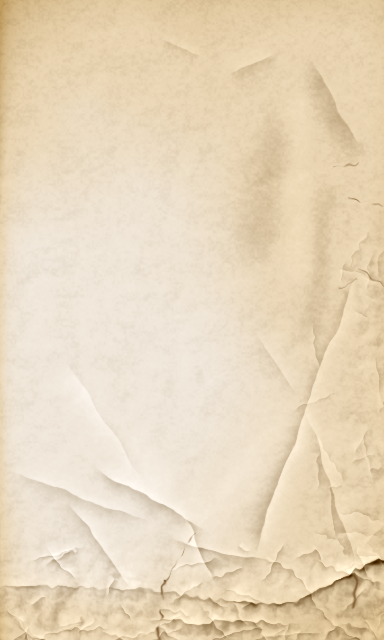
A Shadertoy shader for this texture:

```glsl
// Aged cream paper: a pale worn centre, toasted borders and a crumpled foot.
// A radial age field picks the colour; signed-distance folds add light and shade,
// and faceted relief, jagged cracks, fibres and specks supply the fine detail.
#define PALE vec3(.940, .904, .855)
#define CREAM vec3(.912, .828, .690)
#define TAN vec3(.750, .610, .370)
#define CRACK_BROWN vec3(.42, .27, .10)
#define PALE_CENTRE vec2(.15, .42)
#define PALE_RADIUS vec2(.43, .61)
#define FOLD_EDGE .0009
#define WRINKLES 84
#define WRINKLE_DEPTH .13
#define FIBRE_DEPTH .03

float hash(vec2 p) {
    vec3 q = fract(p.xyx * vec3(.1031, .1030, .0973));
    q += dot(q, q.yzx + 33.33);
    return fract((q.x + q.y) * q.z);
}

float noise(vec2 p) {
    vec2 i = floor(p), f = fract(p), e = vec2(1, 0);
    f = f * f * (3. - 2. * f);
    return mix(mix(hash(i), hash(i + e), f.x),
               mix(hash(i + e.yx), hash(i + e.xx), f.x), f.y);
}

// x: smooth noise sum, y: sum with sharp creases
vec2 fbm(vec2 p) {
    vec2 sum = vec2(0);
    float amp = .53;
    for (int i = 0; i < 4; i++) {
        float n = noise(p);
        sum += amp * vec2(n, abs(2. * n - 1.));
        p = mat2(1.6, 1.2, -1.2, 1.6) * p + 7.3;
        amp *= .5;
    }
    return sum;
}

// x: position along the line, y: signed distance, positive on its left
vec2 along(vec2 p, vec4 line) {
    vec2 d = line.zw - line.xy, r = p - line.xy;
    return vec2(dot(r, d) / dot(d, d), (d.x * r.y - d.y * r.x) / length(d));
}

// Crisp change of light across a line, fading out over width w
float crease(float s, float w) {
    return s / sqrt(s * s + FOLD_EDGE * FOLD_EDGE) * exp(-abs(s) / w);
}

// Fold that is lit on its left side and shaded on its right
float fold(vec2 p, vec4 line, float w) {
    vec2 f = along(p, line);
    return crease(f.y, w) * smoothstep(.54, .28, abs(f.x - .5));
}

// Soft band around a segment
float band(vec2 p, vec4 line, float w) {
    float t = clamp(along(p, line).x, 0., 1.);
    float d = length(p - mix(line.xy, line.zw, t)) / w;
    return exp(-d * d);
}

void mainImage(out vec4 fragColor, in vec2 fragCoord) {
    vec2 p = fragCoord / iResolution.y;
    float right = iResolution.x / iResolution.y;
    vec2 q = p + .018 * (vec2(fbm(p * 16.).x, fbm(p * 16. + 19.).x) - .5);
    vec2 jag = q + .007 * (vec2(noise(p * 110.), noise(p * 110. + 31.)) - .5);
    float foot = smoothstep(.19, .05, p.y);
    float side = smoothstep(.48, .60, p.x) * smoothstep(.75, .5, p.y);

    // Age: pale heart, toasted borders
    float age = .03 + .46 * smoothstep(.22, 1., length((p - PALE_CENTRE) / PALE_RADIUS));
    age += .36 * exp(-p.x / .013) + .12 * exp((p.x - right) / .03);
    age += .10 * exp((p.y - 1.) / .03) + .22 * exp(-length(p - vec2(0, 1)) / .13);
    age += .17 * smoothstep(.11, .02, p.y) + .2 * (fbm(p * 7. + 3.).x - .5);

    // Faceted relief, and broad undulations
    vec2 slope = fbm(q * 13.) - fbm(q * 13. + vec2(-.12, .14));
    vec2 grain = fbm(jag * 38.) - fbm(jag * 38. + vec2(-.2, .25));
    float light = slope.y * (.05 + .16 * foot + .10 * side);
    light += grain.y * (.012 + .13 * foot + .09 * side);
    light -= .050 * band(q, vec4(.43, .78, .40, .63), .035);
    light -= .045 * band(q, vec4(.50, .87, .55, .77), .022);
    light -= .045 * band(q, vec4(.51, .70, .48, .48), .018);
    light += .045 * band(q, vec4(.47, .84, .46, .58), .022);
    light += .035 * band(q, vec4(.12, .40, .25, .25), .025);
    light += .035 * band(q, vec4(.33, .20, .45, .34), .04);

    // Long folds on the right
    light += .10 * fold(q, vec4(.555, .57, .465, .33), .010);
    light += .13 * fold(q, vec4(.48, .37, .395, .13), .014);
    light += .09 * fold(q, vec4(.475, .36, .56, .10), .012);
    light += .05 * fold(q, vec4(.40, .48, .46, .39), .012);
    light += .06 * fold(q, vec4(.49, .90, .56, .77), .018);
    // Faint folds near the top
    light += .07 * fold(q, vec4(.36, .885, .43, .915), .014);
    light += .05 * fold(q, vec4(.25, .94, .32, .915), .012);
    // Folds gathering at the lower middle
    light -= .05 * fold(q, vec4(.10, .44, .22, .25), .014);
    light += .13 * fold(q, vec4(.15, .27, .315, .172), .012);
    light += .08 * fold(q, vec4(.02, .26, .23, .185), .014);
    light += .10 * fold(q, vec4(.11, .21, .21, .08), .011);
    light += .13 * fold(q, vec4(.27, .155, .42, .125), .010);
    light -= .12 * fold(q, vec4(.29, .19, .335, .09), .009);

    // Ridge across the foot, strongest to the right, with a dark seam beneath
    float ridge = .082 - .022 * smoothstep(.17, .4, p.x) + .065 * smoothstep(.44, .62, p.x);
    float seam = (jag.y - ridge + .002) / .0035;
    float depth = mix(.09, .24, smoothstep(.2, .45, p.x)) * (.35 + 1.1 * noise(p.xx * 24.));
    light += depth * (crease(jag.y - ridge, .012) - .7 * exp(-seam * seam));
    light += .22 * fold(jag, vec4(.22, .034, .47, .026), .010);

    // Scattered wrinkles: most at the foot, the rest down the right side
    for (int i = 0; i < WRINKLES; i++) {
        vec2 id = vec2(i, 5), r = vec2(hash(id), hash(id + 11.));
        bool low = i % 3 > 0;
        vec2 c = low ? vec2(r.x * right, .17 * r.y * r.y) : vec2(right - .11 * r.x, .08 + .55 * r.y);
        float turn = (low ? 2.4 : 3.1) * (hash(id + 23.) - (low ? .5 : 0.));
        vec2 reach = vec2(cos(turn), sin(turn)) * (.01 + .035 * hash(id + 37.));
        light += (low ? 1. : .6) * WRINKLE_DEPTH * fold(jag, vec4(c - reach, c + reach), .005);
    }

    // Torn cracks
    float crack = .7 * band(jag, vec4(.305, .165, .253, .09), .0014);
    crack += band(jag, vec4(.253, .09, .243, 0), .0022);
    crack += band(jag, vec4(.556, .10, .553, .055), .0025);
    crack += .8 * band(jag, vec4(.55, .695, .60, .681), .0015);
    crack += .5 * band(jag, vec4(.52, .738, .555, .744), .0013);
    crack += .6 * band(jag, vec4(.53, .547, .56, .563), .0014);
    crack += .6 * band(jag, vec4(.565, .578, .60, .555), .0014);
    crack *= smoothstep(.2, .65, noise(p * 75. + 8.));

    // Fibres
    light += FIBRE_DEPTH * (noise(p * 330.) + noise(p * vec2(140, 190)) - 1.) * (.5 + age);

    // Colour, then shade with warm shadows
    vec3 colour = mix(PALE, CREAM, smoothstep(0., .5, age));
    colour = mix(colour, TAN, clamp((age - .5) * 1.7, 0., 1.));
    colour *= 1. + light * (light < 0. ? vec3(1.4, 1.65, 2.1) : vec3(.6, .75, 1.));
    colour = mix(colour, CRACK_BROWN, clamp(.7 * crack, 0., .8));
    fragColor = vec4(clamp(colour, 0., 1.), 1.);
}
```
